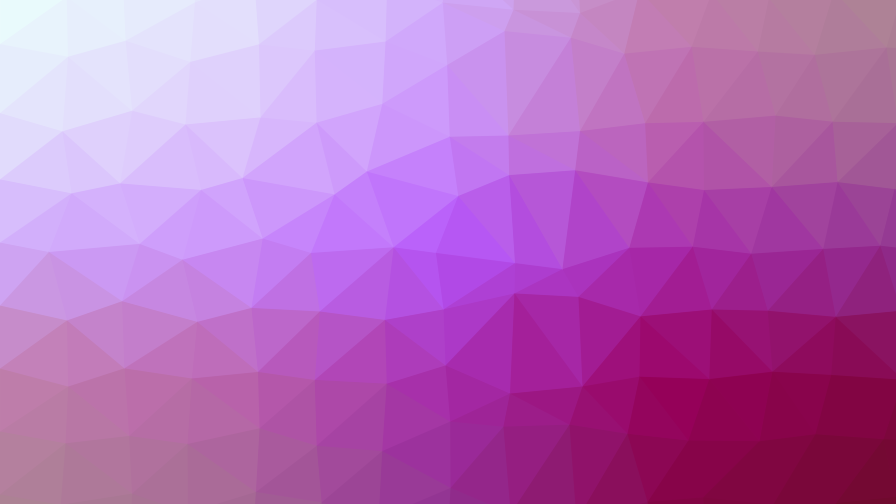
Give the GLSL for this background, as a Shadertoy shader.

```glsl
// Low-poly backdrop: a displaced grid of points is split into flat triangles.
// Layered sines and alternating offsets bend the grid; each facet takes its
// colour from one palette, read across and down at its centre and averaged.

float cross2(vec2 a, vec2 b) { return a.x * b.y - a.y * b.x; }

// Palette from pale ice through violet to dark wine.
vec3 palette(float t) {
    t = clamp(t, 0.0, 1.0) * 4.0;
    vec3 c = mix(vec3(0.92, 1.0, 0.99), vec3(0.87, 0.79, 0.99), min(t, 1.0));
    c = mix(c, vec3(0.71, 0.33, 0.98), clamp(t - 1.0, 0.0, 1.0));
    c = mix(c, vec3(0.60, 0.00, 0.37), clamp(t - 2.0, 0.0, 1.0));
    return mix(c, vec3(0.43, 0.04, 0.17), clamp(t - 3.0, 0.0, 1.0));
}

// Grid point of a cell, displaced; units are cells, y runs downwards.
vec2 meshPoint(vec2 id) {
    vec2 flip = 1.0 - 2.0 * mod(id, 2.0);
    float leftSide = smoothstep(0.0, 1.0, id.x) * (1.0 - smoothstep(6.0, 9.0, id.x));
    float rightSide = smoothstep(7.0, 10.0, id.x);

    float dx = 0.013 * id.x
        + 0.17 * rightSide * cos(2.094 * (id.y - 5.5))
        + 0.24 * leftSide * flip.x * flip.y * exp(-pow(abs(id.y - 3.5), 2.0));

    float dy = -0.04 - 0.15 * exp(-pow(abs(id.y - 1.0), 2.0))
        - 0.11 * flip.x * (1.0 - smoothstep(4.0, 6.0, id.x))
        + 0.33 * flip.x * clamp(id.y - 4.5, -1.0, 1.0) * exp(-2.0 * pow(abs(id.x - 6.5), 2.0))
        + 0.40 * flip.y * exp(-2.0 * pow(abs(id.x - 8.5), 2.0));

    vec2 ripple = 0.07 * sin(id.x * vec2(2.4, 4.3) + id.y * vec2(5.1, 1.7));
    return id + vec2(dx, dy) + ripple * smoothstep(0.0, 1.0, id.x);
}

// Signed distance to an edge line, positive on the inner side.
float edge(vec2 p, vec2 a, vec2 b) {
    return cross2(b - a, p - a) / length(b - a);
}

// Facet colour in rgb, weighted by its soft coverage in alpha.
vec4 facet(vec2 p, vec2 a, vec2 b, vec2 c, vec2 extent, float soft) {
    float inside = min(edge(p, a, b), min(edge(p, b, c), edge(p, c, a)));
    float cover = smoothstep(-soft, soft, inside);
    vec2 t = (a + b + c) / 3.0 / extent;
    return vec4(mix(palette(t.x), palette(t.y), 0.5), 1.0) * cover;
}

void mainImage(out vec4 fragColor, in vec2 fragCoord) {
    // Eight cells fit the height of the canvas.
    vec2 extent = 8.0 * iResolution.xy / iResolution.y;
    vec2 p = 8.0 * vec2(fragCoord.x, iResolution.y - fragCoord.y) / iResolution.y;
    float soft = 5.0 / iResolution.y;
    vec4 sum = vec4(0.0);

    for (int y = -1; y <= 1; y++) {
        for (int x = -1; x <= 1; x++) {
            vec2 id = floor(p) + vec2(x, y);
            vec2 a = meshPoint(id);
            vec2 b = meshPoint(id + vec2(1, 0));
            vec2 c = meshPoint(id + vec2(1, 1));
            vec2 d = meshPoint(id + vec2(0, 1));

            // Split along the diagonal that gives the rounder triangles.
            float split = cross2(c - b, a - b) * dot(a - d, c - d)
                        + dot(c - b, a - b) * cross2(a - d, c - d);
            if (split > 0.0) {
                sum += facet(p, a, b, c, extent, soft);
                sum += facet(p, a, c, d, extent, soft);
            } else {
                sum += facet(p, a, b, d, extent, soft);
                sum += facet(p, b, c, d, extent, soft);
            }
        }
    }
    fragColor = vec4(sum.rgb / max(sum.a, 1e-4), 1.0);
}
```
